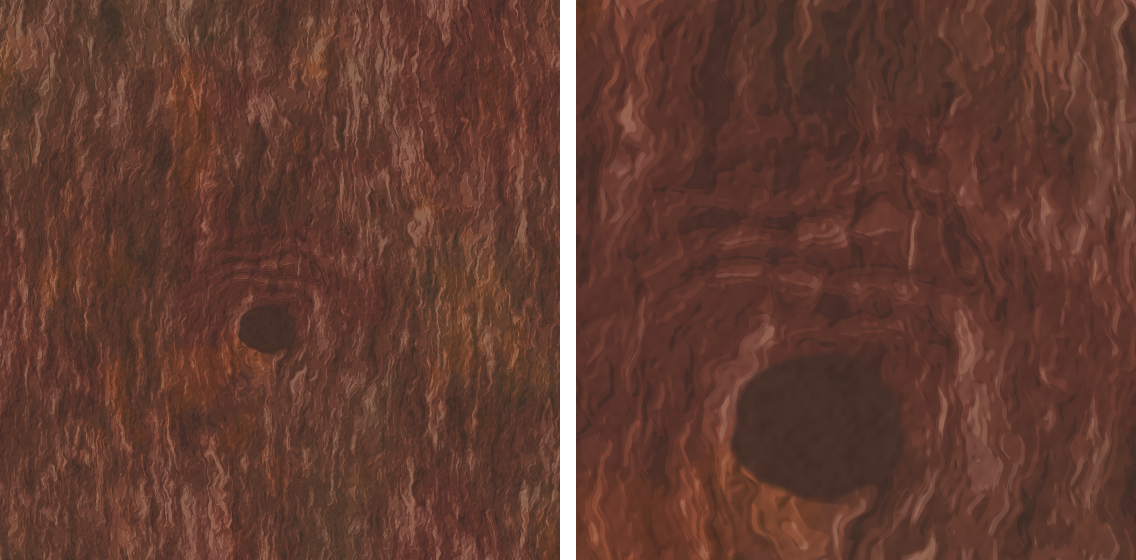
Left: the whole. Right: its middle third, enlarged.
A WebGL 1 fragment shader for this texture:

```glsl
precision highp float;
// Weathered red-brown wood: flaking vertical grain bending around a dark knot hole.

uniform vec2 u_resolution;

#define KNOT vec2(0.477, 0.414)       // centre of the knot hole
#define HOLE vec2(0.053, 0.046)       // its half width and half height
#define BEND 0.08                     // radius the grain flows around
#define STRAND_SCALE vec2(50.0, 11.0) // broad flakes
#define FIBRE_SCALE vec2(90.0, 28.0)  // fine flakes
#define CRACK_SCALE vec2(42.0, 8.0)   // outlined splinters
#define ARCH_SPACING 0.028            // distance between ridges over the knot
#define LEVELS 11.0                   // layers of flaking
#define CONTRAST 7.4
#define RELIEF 10.0                   // strength of the side light
#define PITS 9                        // small dark hollows

const vec3 DARK = vec3(0.27, 0.185, 0.155);
const vec3 BROWN = vec3(0.34, 0.21, 0.17);
const vec3 RED_BROWN = vec3(0.40, 0.24, 0.19);
const vec3 ROSE = vec3(0.46, 0.295, 0.245);
const vec3 RUST = vec3(0.49, 0.285, 0.215);
const vec3 PALE = vec3(0.55, 0.38, 0.305);

float hash(vec2 p) {
  return fract(sin(dot(p, vec2(127.1, 311.7))) * 43758.5453);
}

float noise(vec2 p) {
  vec2 i = floor(p), f = fract(p);
  f = f * f * (3.0 - 2.0 * f);
  return mix(mix(hash(i), hash(i + vec2(1.0, 0.0)), f.x),
             mix(hash(i + vec2(0.0, 1.0)), hash(i + 1.0), f.x), f.y);
}

float fbm(vec2 p) {
  float sum = 0.0, amp = 0.533;
  for (int i = 0; i < 4; i++) {
    sum += amp * noise(p);
    p = p * 2.0 + 17.3;
    amp *= 0.5;
  }
  return sum;
}

// Vertical grain lines pushed aside by the knot, with ragged edges.
vec2 grainCoord(vec2 p) {
  vec2 d = p - KNOT;
  float push = BEND * BEND / (dot(d, d) + BEND * BEND);
  vec2 q = vec2(d.x * (1.0 - push), p.y);
  q.x += 0.024 * (noise(p * vec2(7.0, 6.0)) - 0.5);
  q.x += 0.010 * (noise(p * vec2(28.0, 24.0)) - 0.5);
  q += 0.007 * (vec2(noise(p * 85.0), noise(p * 85.0 + 31.0)) - 0.5);
  return q + 3.0;
}

// Flaked surface height: grain everywhere, arched ridges above the knot.
float height(vec2 p) {
  vec2 q = grainCoord(p);
  float h = 0.58 * fbm(q * STRAND_SCALE) + 0.42 * fbm(q * FIBRE_SCALE + 40.0);

  vec2 d = p - KNOT;
  float wobble = 0.045 * (fbm(p * vec2(16.0, 22.0)) - 0.5);
  float arch = length(d * vec2(0.6, 1.0)) + wobble;
  float ridge = 0.5 + 0.5 * sin(6.2832 * arch / ARCH_SPACING);
  float above = smoothstep(0.04, 0.065, d.y) * (1.0 - smoothstep(0.12, 0.23, d.y));
  float mask = above * exp(-pow(abs(d.x) / 0.105, 4.0));
  h = mix(h, 0.39 + 0.26 * ridge + 0.6 * (h - 0.5), 0.75 * mask);

  // Crisp edges between layers.
  float s = h * LEVELS;
  float layered = (floor(s) + smoothstep(0.36, 0.64, fract(s))) / LEVELS;
  return mix(h, layered, 0.8);
}

// Sparse splinter outlines: a light rim with a dark crack beside it.
float splinters(vec2 p) {
  vec2 q = grainCoord(p) * CRACK_SCALE;
  float n = 0.68 * noise(q + 5.0) + 0.32 * noise(q * 2.6 + 23.0) - 0.56;
  float light = smoothstep(0.0, 0.03, n) * (1.0 - smoothstep(0.06, 0.13, n));
  float crack = smoothstep(-0.11, -0.05, n) * (1.0 - smoothstep(-0.03, 0.0, n));
  return (1.25 * light - 1.0 * crack) * smoothstep(0.42, 0.56, fbm(p * vec2(15.0, 9.0)));
}

// Soft dark hollows scattered over the board.
float pits(vec2 p) {
  float dark = 0.0;
  vec2 rough = 0.02 * vec2(noise(p * 45.0), noise(p * 45.0 + 9.0));
  for (int i = 0; i < PITS; i++) {
    float k = float(i);
    vec2 centre = vec2(hash(vec2(k, 2.0)), hash(vec2(k, 7.0)));
    float size = mix(0.008, 0.02, hash(vec2(k, 5.0)));
    float r = length((p + rough - centre) * vec2(1.0, 0.6)) / size;
    dark = max(dark, 1.0 - smoothstep(0.5, 1.3, r));
  }
  return dark;
}

void main() {
  vec2 p = gl_FragCoord.xy / u_resolution;
  vec2 d = p - KNOT, shade = d - vec2(0.11, 0.12);

  // Tone: surface height, side light, splinters and broad stains.
  float h = height(p);
  float slope = h - height(p + vec2(0.0028, -0.002));
  float stain = fbm(p * vec2(6.0, 4.5) + 11.0) - 0.5;
  float tone = CONTRAST * (h - 0.49 + 0.36 * stain) + clamp(RELIEF * slope, -1.2, 1.2);
  tone += splinters(p) - 1.6 * pits(p) - 0.9 * exp(-dot(shade, shade) / 0.006);
  tone -= 0.7 * exp(-pow((p.x - 0.49) / 0.07, 2.0)) * smoothstep(0.75, 1.0, p.y);

  // Colour ramp from hollows to raised flakes.
  float tint = fbm(p * vec2(9.0, 6.0) + 53.0);
  vec3 color = mix(DARK, BROWN, smoothstep(-2.1, -0.9, tone));
  color = mix(color, RED_BROWN, smoothstep(-0.25, 0.6, tone));
  color = mix(color, mix(ROSE, RUST, smoothstep(0.46, 0.6, tint)), smoothstep(0.75, 1.4, tone));
  color = mix(color, PALE, smoothstep(1.6, 2.5, tone));

  // Orange, olive and wine-red patches.
  float patchy = fbm(p * vec2(5.0, 4.0) + 87.0);
  color += vec3(0.04, 0.012, -0.015) * smoothstep(0.64, 0.76, tint);
  color += vec3(-0.01, 0.014, 0.005) * smoothstep(0.54, 0.7, patchy);
  color += vec3(0.015, -0.008, 0.0) * (1.0 - smoothstep(0.32, 0.48, patchy));

  // Knot hole with a ragged rim.
  float rim = length(d / HOLE) + 0.3 * (fbm(p * 38.0) - 0.5);
  float hole = 1.0 - smoothstep(0.9, 1.02, rim);
  color = mix(color, DARK * (0.94 + 0.12 * fbm(p * vec2(50.0, 15.0))), 0.95 * hole);

  // Slanted brush marks and fine speckle.
  vec2 slanted = vec2(p.x + p.y, p.y - p.x) * vec2(70.0, 210.0);
  color *= 1.0 + 0.08 * (noise(slanted) - 0.5) + 0.1 * (noise(p * vec2(270.0, 190.0)) - 0.5);
  gl_FragColor = vec4(color, 1.0);
}
```
